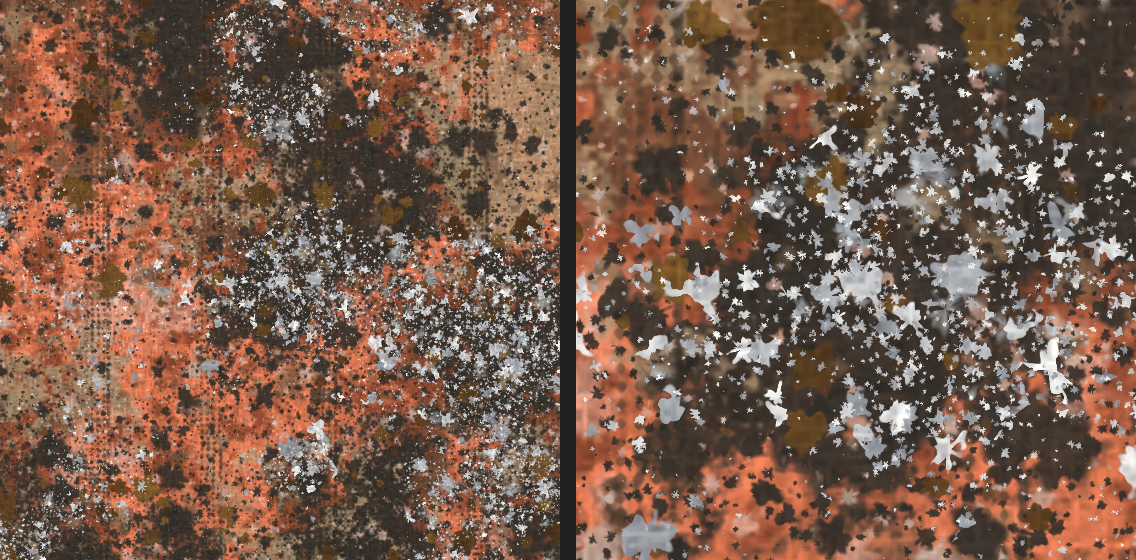
Left: the whole. Right: its middle third, enlarged.
Give the GLSL for this texture, as a WebGL 2 fragment shader.

```glsl
#version 300 es
precision highp float;
// Paint-spattered cloth: mottled orange ground, charcoal pools and sandy dust,
// worn seams, then coats of ragged drops. Each coat scatters drops on jittered
// grids of rising frequency; layered value noise steers where paint gathers.

uniform vec2 u_resolution;
out vec4 fragColor;

struct Paint {
    vec3 low, high;       // colour range of the drops
    float cells;          // grid cells per canvas height, first octave
    int octaves;          // each octave is about twice as fine
    float radius;         // largest drop, in cells
    float ragged, soft;   // outline spikiness, edge blur
    float opacity, seed;
};

const vec3 RUST = vec3(0.56, 0.29, 0.19);
const vec3 ORANGE = vec3(0.89, 0.48, 0.33);
const vec3 PINK = vec3(0.87, 0.64, 0.56);
const vec3 BROWN = vec3(0.36, 0.26, 0.19);
const vec3 CHARCOAL = vec3(0.19, 0.18, 0.16);
const vec3 SAND = vec3(0.68, 0.57, 0.44);
const vec3 UMBER = vec3(0.27, 0.18, 0.10);
const vec3 OCHRE = vec3(0.49, 0.35, 0.16);
const vec3 STEEL = vec3(0.56, 0.58, 0.61);
const vec3 WHITE = vec3(0.95, 0.95, 0.94);

const Paint MIST  = Paint(BROWN, SAND, 10.0, 2, 0.48, 0.9, 0.7, 0.65, 11.0);
const Paint BLUSH = Paint(PINK, vec3(0.78, 0.72, 0.68), 15.0, 3, 0.40, 0.9, 0.6, 0.75, 23.0);
const Paint SOOT  = Paint(CHARCOAL, vec3(0.24, 0.20, 0.17), 12.0, 4, 0.42, 0.8, 0.35, 0.93, 37.0);
const Paint EARTH = Paint(UMBER, OCHRE, 12.0, 2, 0.38, 0.7, 0.15, 0.92, 53.0);
const Paint HAZE  = Paint(STEEL, vec3(0.74, 0.75, 0.74), 13.0, 2, 0.44, 1.3, 0.8, 0.75, 71.0);
const Paint CHALK = Paint(STEEL, WHITE, 22.0, 4, 0.42, 1.3, 0.15, 0.95, 89.0);

const float THREADS = 190.0;
const float SEAM_SPACING = 0.25;
const float SEAM_THREADS = 92.0;
const float TAU = 6.28318;

vec3 hash3(vec2 cell, float seed) {
    vec3 q = fract(vec3(cell.xyx) * vec3(0.1031, 0.1030, 0.0973) + seed * 0.137);
    q += dot(q, q.yxz + 33.33);
    return fract((q.xxy + q.yzz) * q.zyx);
}

float noise(vec2 p) {
    vec2 i = floor(p), f = fract(p);
    f = f * f * (3.0 - 2.0 * f);
    float bottom = mix(hash3(i, 0.0).x, hash3(i + vec2(1, 0), 0.0).x, f.x);
    float top = mix(hash3(i + vec2(0, 1), 0.0).x, hash3(i + vec2(1, 1), 0.0).x, f.x);
    return mix(bottom, top, f.y);
}

float fbm(vec2 p) {
    float sum = 0.0, amp = 0.533;
    for (int i = 0; i < 4; i++) {
        sum += amp * noise(p);
        p = mat2(1.6, 1.2, -1.2, 1.6) * p + 17.3;
        amp *= 0.5;
    }
    return sum;
}

// Lays one coat of drops; share is the chance that a cell holds one.
void spatter(inout vec3 colour, vec2 p, Paint paint, float share) {
    float cells = paint.cells;
    for (int o = 0; o < paint.octaves; o++) {
        float seed = paint.seed + float(o) * 5.0;
        vec2 g = p * cells, home = floor(g);
        float blur = 0.7 * cells / u_resolution.y;
        float rough = paint.ragged * 0.2 * (noise(g * 7.0 + seed) - 0.5);
        float cover = 0.0, tone = 0.0;
        for (int k = 0; k < 9; k++) {
            vec2 cell = home + vec2(k % 3 - 1, k / 3 - 1);
            vec3 place = hash3(cell, seed), look = hash3(cell, seed + 2.3);
            vec2 d = g - cell - place.xy;
            float dist = length(d);
            if (place.z > share || dist > 1.0) continue;
            float r = paint.radius * mix(0.35, 1.0, look.x * look.x);
            r *= smoothstep(0.0, 0.12, share - place.z);
            float lobes = noise(d / max(dist, 0.001) * 3.0 + look.yz * 40.0);
            r *= 1.0 + paint.ragged * (lobes - 0.5);
            float edge = dist + rough;
            float drop = 1.0 - smoothstep(r * (1.0 - paint.soft) - blur, r + blur, edge);
            if (drop > cover) { cover = drop; tone = look.y; }
        }
        colour = mix(colour, mix(paint.low, paint.high, tone), cover * paint.opacity);
        cells *= 2.07;
    }
}

// Worn vertical strips with an open weave and a dark stitch line.
void seams(inout vec3 colour, vec2 p, float wear) {
    float id = floor(p.x / SEAM_SPACING);
    vec3 h = hash3(vec2(id, 4.0), 3.0);
    float x = p.x - (id + 0.3 + 0.4 * h.x) * SEAM_SPACING;
    float strip = 1.0 - smoothstep(0.012, 0.03, abs(x));
    vec2 wave = sin(p * SEAM_THREADS * TAU + 2.0 * noise(p * 30.0));
    float holes = smoothstep(-0.1, 0.8, wave.x * 0.6 + wave.y * 0.5 + wear - 0.5);
    colour = mix(colour, BROWN, 0.75 * strip * holes);
    float stitch = 1.0 - smoothstep(0.001, 0.005, abs(x - 0.018));
    colour = mix(colour, CHARCOAL, 0.6 * stitch * smoothstep(0.25, 0.6, noise(p * vec2(40, 130))));
}

void main() {
    vec2 p = gl_FragCoord.xy / u_resolution.y;
    float fine = fbm(p * 48.0 + 3.0) - 0.5;
    float grit = noise(p * 230.0) - 0.5;

    // Ground: mottled orange, faded pink and brown stains
    float mottle = fbm(p * 13.0 + 7.0) + fine * 0.7;
    vec3 colour = mix(RUST, ORANGE, smoothstep(0.28, 0.56, mottle));
    colour = mix(colour, PINK, 0.65 * smoothstep(0.55, 0.75, fbm(p * 9.0 + 31.0) + fine * 0.5));
    colour = mix(colour, BROWN, 0.75 * smoothstep(0.52, 0.70, fbm(p * 7.0 + 57.0) + fine * 0.7));

    // Charcoal pools, heaviest along a falling diagonal and the lower edge
    float across = (p.y - 1.08 + 0.92 * p.x) / 0.15;
    float band = exp(-across * across) * smoothstep(0.38, 0.55, p.x);
    float pool = fbm(p * 4.5 + 12.0) + 0.22 * band + 0.06 * smoothstep(0.3, 0.0, p.y);
    float dark = smoothstep(0.54, 0.66, pool + fine * 0.35 + grit * 0.08);
    colour = mix(colour, CHARCOAL, 0.92 * dark);

    // Sandy dust, gathered at the right
    vec2 away = (p - vec2(0.93, 0.68)) / 0.16;
    float dust = 0.4 * exp(-dot(away, away)) + fbm(p * 6.0 + 83.0);
    colour = mix(colour, SAND, 0.8 * smoothstep(0.62, 0.80, dust + fine * 0.5 + grit * 0.15));
    seams(colour, p, fine + 0.5);

    // Coats of drops, the chalk gathering over dark pools
    float cluster = smoothstep(0.40, 0.62, fbm(p * 6.0 + 91.0)) * (0.3 + 0.7 * dark);
    spatter(colour, p, MIST, 0.36);
    spatter(colour, p, BLUSH, 0.24);
    spatter(colour, p, SOOT, 0.28 + 0.3 * smoothstep(0.35, 0.6, pool));
    spatter(colour, p, HAZE, 0.40 * cluster);
    spatter(colour, p, EARTH, 0.20 + 0.14 * dark);
    spatter(colour, p, CHALK, 0.05 + 0.52 * cluster);

    // Cloth threads and grain
    float warp = noise(p * THREADS * vec2(1.6, 0.4));
    float weft = noise(p * THREADS * vec2(0.4, 1.6) + 50.0);
    colour *= 1.0 + 0.32 * (max(warp, weft) - 0.62) + 0.16 * grit;
    fragColor = vec4(clamp(colour, 0.0, 1.0), 1.0);
}
```
